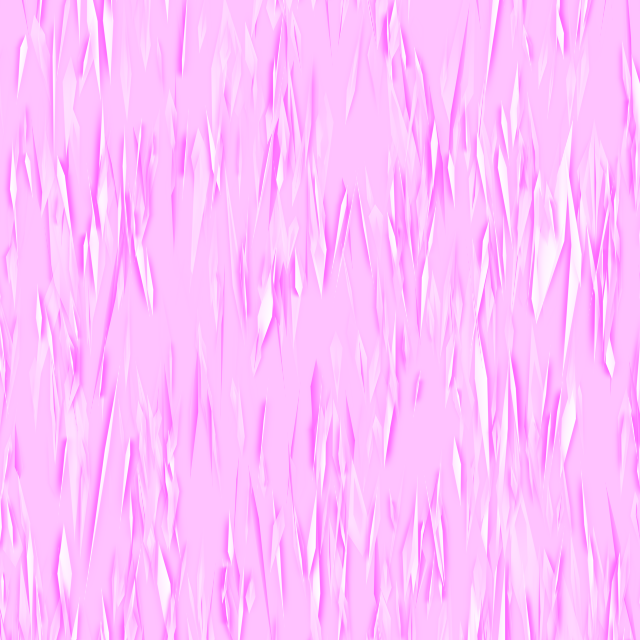
Reproduce this texture procedurally as a Shadertoy shader.

```glsl
const float BASE_GREEN = 0.76;   // red and blue stay at one, green sets the tone
const float DARK_GREEN = 0.39;
const float PALE_GREEN = 0.815;
const float WHITE_GREEN = 1.0;
const int LAYERS = 8;
const vec2 COARSE_GRID = vec2(9.0, 3.4);
const vec2 FINE_GRID = vec2(34.0, 10.0);
const float DENSITY = 0.43;
const float MAX_LEAN = 0.19;
const float SHADOW_WIDTH = 0.0085;
const float WHITE_SHARE = 0.19;
const float WEDGE_SHARE = 0.10;
const float PLAIN_SHARE = 0.20;
const vec2 CORE_SCALE = vec2(0.38, 0.6);

vec4 hash4(vec2 cell) {
    vec4 q = fract(cell.xyxy * vec4(0.1031, 0.1030, 0.0973, 0.1099));
    q += dot(q, q.wzxy + 33.33);
    return fract((q.xxyz + q.yzzw) * q.zywx);
}

// Layered sines gather the slivers into loose vertical groups
float cluster(vec2 p) {
    float wave = sin(p.x * 23.0 + 2.0 * sin(p.y * 7.0));
    wave += sin(p.x * 41.0 - p.y * 11.0 + 1.3);
    wave += sin(p.y * 17.0 + 3.0 * sin(p.x * 9.0));
    return 0.14 * wave;
}

// Adds one kite-shaped sliver with a soft shadow around a crisp edge
float addSliver(float green, vec2 p, vec2 halfSize, vec4 style, float pixel) {
    p.x -= (style.x - 0.5) * 2.0 * MAX_LEAN * p.y;
    float waist = (style.w - 0.5) * 1.2;
    float y = p.y / halfSize.y - waist;
    float taper = abs(y) / (1.0 - sign(y) * waist);

    bool isWhite = style.y < WHITE_SHARE;
    bool isWedge = style.y > 1.0 - WEDGE_SHARE;
    bool isPlain = !isWedge && style.y > 1.0 - WEDGE_SHARE - PLAIN_SHARE;
    if (isWhite) halfSize.x *= 0.6;
    if (isWedge) halfSize.x *= 0.55;

    float edge = abs(p.x) - halfSize.x * (1.0 - taper);
    float inside = 1.0 - smoothstep(-pixel, pixel, edge);
    float across = clamp(0.5 + 0.5 * p.x / halfSize.x, 0.0, 1.0);
    if (style.z > 0.5) across = 1.0 - across;

    // Shadow, heavier on one side
    float depth = fract(style.z * 7.31);
    depth = isWhite ? 0.55 + 0.45 * depth : 0.06 + 0.6 * depth * depth * depth;
    if (isWedge || isPlain) depth *= 0.3;
    float side = mix(0.2, 1.0, smoothstep(0.2, 0.8, across));
    float softness = SHADOW_WIDTH * mix(0.35, 1.0, depth);
    float reach = max(edge, 0.0) / softness;
    float shade = depth * side * exp(-reach * reach);
    shade *= 1.0 - smoothstep(0.5, 1.1, taper);
    green = mix(green, DARK_GREEN, shade);

    // Facet tone; pale facets melt away toward one end
    float tint = PALE_GREEN + 0.05 * fract(style.y * 13.7) + 0.03 * across;
    float cover = mix(0.25, 1.0, smoothstep(0.9, -0.5, y * (style.x > 0.4 ? 1.0 : -1.0)));
    if (isWhite) {
        tint = mix(0.91, WHITE_GREEN, across);
        cover = 1.0;
    }
    if (isWedge) {
        tint = mix(DARK_GREEN, BASE_GREEN, across);
        cover = 1.0;
    }
    if (isPlain) tint = BASE_GREEN;
    return mix(green, tint, inside * cover);
}

float addLayer(float green, vec2 p, float layer, float pixel) {
    vec2 grid = mix(COARSE_GRID, FINE_GRID, layer / float(LAYERS - 1));
    vec2 home = floor(p * grid);
    for (int j = -1; j <= 1; j++) {
        for (int i = -1; i <= 1; i++) {
            vec2 cell = home + vec2(i, j);
            vec4 place = hash4(cell + 37.0 * layer + 11.0);
            vec4 style = hash4(cell.yx + 53.0 * layer + 171.0);
            vec2 center = (cell + place.xy) / grid;
            float chance = DENSITY + cluster(center);
            if (fract(place.z * 17.0 + place.w * 5.0) > chance) continue;
            vec2 halfSize = mix(vec2(0.06, 0.3), vec2(0.32, 0.74), place.zw) / grid;
            green = addSliver(green, p - center, halfSize, style, pixel);

            // Pale facets hold a smaller sliver of their own
            bool isPale = style.y > WHITE_SHARE && style.y < 1.0 - WEDGE_SHARE - PLAIN_SHARE;
            if (isPale) {
                vec4 coreStyle = vec4(style.x, fract(style.yzw * 5.7 + place.zwx));
                green = addSliver(green, p - center, halfSize * CORE_SCALE, coreStyle, pixel);
            }
        }
    }
    return green;
}

void mainImage(out vec4 fragColor, in vec2 fragCoord) {
    vec2 p = fragCoord / iResolution.y;
    float pixel = 0.7 / iResolution.y;

    // Broad facets first, fine splinters on top
    float green = BASE_GREEN;
    for (int k = 0; k < LAYERS; k++) {
        green = addLayer(green, p, float(k), pixel);
    }
    fragColor = vec4(1.0, clamp(green, DARK_GREEN, 1.0), 1.0, 1.0);
}
```
